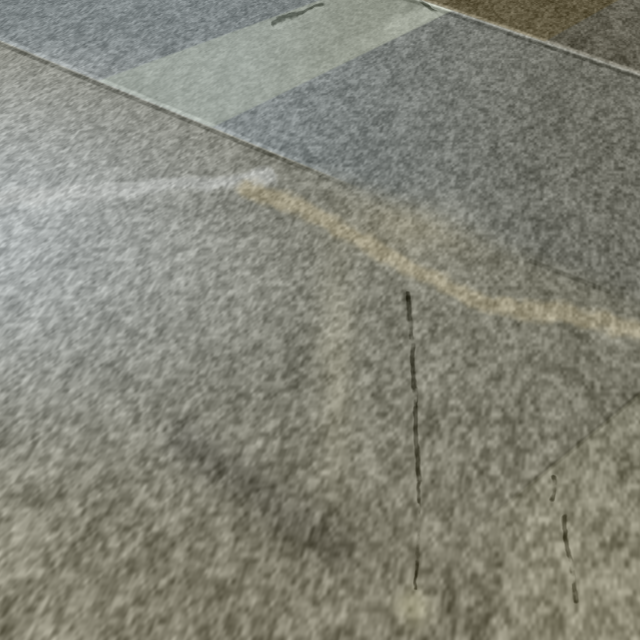
This texture is drawn by a Shadertoy shader. Its source:

```glsl
// Worn stone paving seen at an angle: speckled slabs, joints, a pale inlay and tan veins.

const vec2 VEIN[9] = vec2[9](vec2(.385, .705), vec2(.46, .682), vec2(.52, .65),
    vec2(.60, .607), vec2(.65, .575), vec2(.72, .545), vec2(.80, .515),
    vec2(.90, .508), vec2(1.02, .475));

float hash(vec2 p) {
    vec3 q = fract(vec3(p.xyx) * .1031);
    q += dot(q, q.yzx + 33.33);
    return fract((q.x + q.y) * q.z);
}

float noise(vec2 p) {
    vec2 i = floor(p), f = fract(p);
    f = f * f * (3. - 2. * f);
    return mix(mix(hash(i), hash(i + vec2(1, 0)), f.x),
               mix(hash(i + vec2(0, 1)), hash(i + vec2(1, 1)), f.x), f.y);
}

float fbm(vec2 p) {
    float sum = 0., amp = .5;
    for (int i = 0; i < 4; i++) {
        sum += amp * noise(p);
        p = mat2(1.6, 1.2, -1.2, 1.6) * p + 7.3;
        amp *= .5;
    }
    return sum / .9375;
}

// Signed distance to a line, positive on the left of a -> b
float side(vec2 p, vec2 a, vec2 b) {
    vec2 d = normalize(b - a);
    return dot(p - a, vec2(-d.y, d.x));
}

float segment(vec2 p, vec2 a, vec2 b) {
    vec2 d = b - a;
    return length(p - a - d * clamp(dot(p - a, d) / dot(d, d), 0., 1.));
}

float veinDistance(vec2 p) {
    float d = 1.;
    for (int i = 0; i < 8; i++) d = min(d, segment(p, VEIN[i], VEIN[i + 1]));
    return d;
}

float glow(vec2 p, vec2 centre, vec2 radius) {
    vec2 q = (p - centre) / radius;
    return exp(-dot(q, q));
}

float stroke(float d, float width) { return 1. - smoothstep(width * .25, width, d); }
float above(float d) { return smoothstep(-.002, .002, d); }

// Speckle on the receding floor plane, finer towards the top
float grain(vec2 p) {
    float depth = 1. / (1.8 - p.y);
    vec2 q = vec2((p.x - .5) * depth, depth);
    q.x -= q.y * .45;
    q *= vec2(170., 200.);
    return noise(q) * .6 + noise(q * 1.7 + 31.) * .4 + noise(q * .37 + 9.) * .3 - .65;
}

// Slab tones lit from the left
vec3 slabColor(vec2 p, float upper) {
    vec3 lower = mix(vec3(.485, .47, .40), vec3(.475, .47, .415), smoothstep(0., .5, p.y));
    lower = mix(lower, vec3(.54, .53, .46), .6 * glow(p, vec2(0., .12), vec2(.2, .18)));
    lower = mix(lower, vec3(.67, .69, .69), glow(p, vec2(-.06, .64), vec2(.46, .30)));
    vec3 far = mix(vec3(.49, .52, .525), vec3(.435, .435, .395), smoothstep(.3, 1., p.x));
    far = mix(far, vec3(.58, .60, .60), glow(p, vec2(.08, .85), vec2(.25, .07)));
    return mix(lower, far, upper);
}

void mainImage(out vec4 fragColor, in vec2 fragCoord) {
    vec2 p = fragCoord / iResolution.xy;
    float cloud = fbm(p * 7.), rough = fbm(p * 34.);
    vec2 w = p + (vec2(rough, fbm(p * 34. + 50.)) - .5) * .022;

    // Slabs and the pale inlay between the two joints
    float joint = side(p, vec2(0., .937), vec2(.53, .72));
    float backJoint = side(p, vec2(.65, 1.003), vec2(1., .885));
    float upper = mix(above(joint), smoothstep(-.025, .025, joint), smoothstep(.45, .6, p.x));
    vec3 col = slabColor(p, upper);
    float inlayTop = side(p, vec2(.16, .876), vec2(.50, 1.));
    float inlayBase = side(p, vec2(.34, .805), vec2(.70, .98));
    float inlay = above(joint) * above(-backJoint) * above(-inlayTop) * above(inlayBase);
    vec3 inlayColor = mix(vec3(.61, .64, .61), vec3(.56, .58, .53), smoothstep(.35, .6, p.x));
    inlayColor += .10 * stroke(abs(inlayBase - .012), .022) * smoothstep(.45, .68, p.x);
    col = mix(col, inlayColor + (rough - .5) * .08, inlay * .95);

    // Brown far corner and the lighter near corner
    vec3 corner = mix(vec3(.36, .33, .24), vec3(.37, .36, .31),
                      above(-side(p, vec2(.86, .94), vec2(.94, .985))));
    col = mix(col, corner + (rough - .5) * .12, above(backJoint));
    float nearEdge = side(p, vec2(.86, .27), vec2(1., .385));
    float nearFade = smoothstep(.70, .88, p.x);
    col += vec3(.045, .045, .035) * above(-nearEdge) * nearFade;
    col -= .06 * stroke(abs(nearEdge), .006) * nearFade;

    // Broad stains and streaks
    float stain = segment(w, vec2(.29, .31), vec2(.53, .14));
    col -= vec3(.10, .10, .09) * exp(-stain * stain * 700.) * smoothstep(.2, .65, cloud);
    col -= .05 * glow(w, vec2(.465, .45), vec2(.028, .16));
    col += vec3(.055, .05, .035) * glow(w, vec2(.525, .44), vec2(.03, .17));
    col += vec3(.10, .10, .07) * glow(w, vec2(.645, .05), vec2(.025, .03));
    col += vec3(.06, .05, .03) * glow(w, vec2(.64, .65), vec2(.10, .045));
    col += (cloud - .5) * .07;

    // Joints: a pale lip over a dark gap, fading to the right
    float jointFade = 1. - smoothstep(.42, .58, p.x);
    col += .10 * stroke(abs(joint - .002), .006) * jointFade;
    col -= .13 * stroke(abs(joint + .005), .005) * jointFade;
    col -= .08 * stroke(segment(p, vec2(.83, .592), vec2(.95, .545)), .006);
    col += .17 * stroke(abs(backJoint), .006);
    col -= .10 * stroke(abs(backJoint + .006), .005);

    // White vein on the left, tan vein on the right
    float white = min(segment(w, vec2(-.02, .69), vec2(.2, .706)),
                      segment(w, vec2(.2, .706), vec2(.42, .722)));
    col = mix(col, vec3(.73, .74, .73), .65 * stroke(white, .018));
    col = mix(col, vec3(.65, .62, .52), .8 * stroke(veinDistance(w), .021));

    // Broken cracks
    vec2 c = mix(p, w, .45);
    float crack = min(segment(c, vec2(.638, .54), vec2(.642, .47)),
                      segment(c, vec2(.645, .46), vec2(.655, .25)));
    crack = min(crack, segment(c, vec2(.655, .25), vec2(.65, .08)) + .001);
    crack = min(crack, segment(c, vec2(.866, .255), vec2(.864, .22)));
    crack = min(crack, segment(c, vec2(.882, .19), vec2(.90, .06)));
    crack = min(crack, segment(w, vec2(.43, .962), vec2(.505, .998)));
    crack = min(crack, segment(w, vec2(.655, .997), vec2(.685, .975)));
    col -= .24 * stroke(crack, .0055) * smoothstep(.25, .55, rough);
    col -= .18 * glow(w, vec2(.634, .535), vec2(.007, .016));

    col += grain(p) * mix(.34, .22, p.y) * mix(1., .55, inlay);
    fragColor = vec4(clamp(col, 0., 1.), 1.);
}
```
